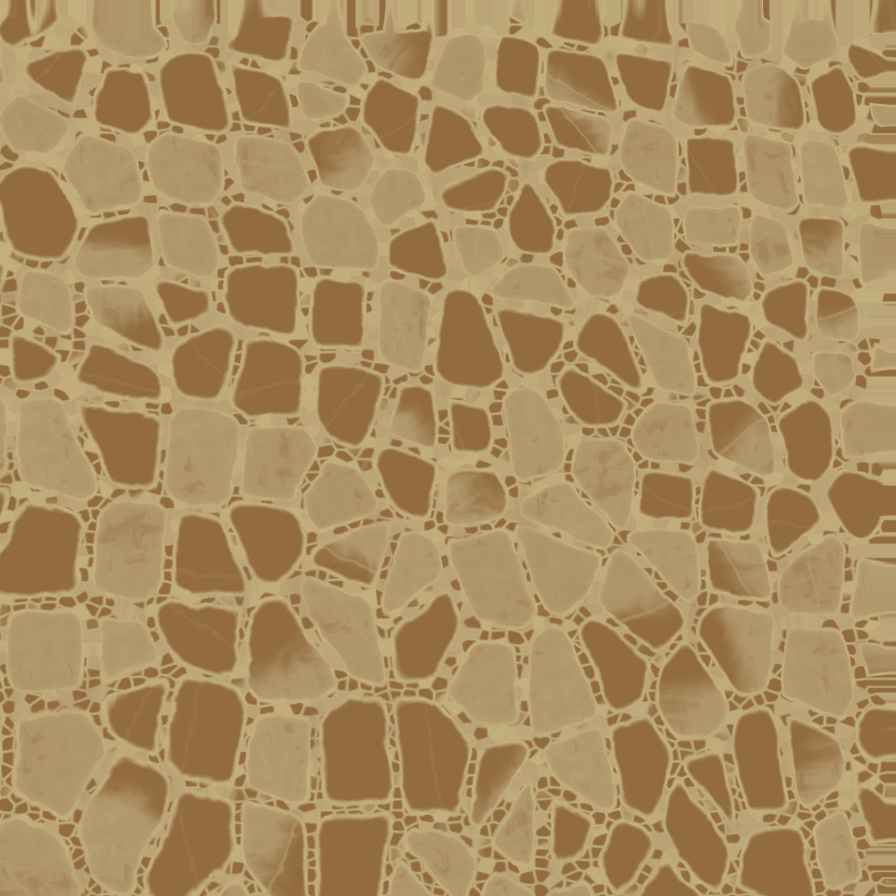
A Shadertoy shader for this texture:

```glsl
#define BROWN vec3(.572, .425, .25)
#define UMBER vec3(.63, .50, .33)
#define TAN   vec3(.68, .575, .40)
#define SAND  vec3(.71, .62, .44)
#define CREAM vec3(.765, .685, .495)
#define BROWN_SHARE .40
#define MIXED_SHARE .17
#define GAP .095
#define ROUNDING 22.
#define SHARD_SCALE vec2(62., 74.)

vec2 hash2(vec2 p) {
    vec3 q = fract(p.xyx * vec3(.1031, .1030, .0973));
    q += dot(q, q.yzx + 33.33);
    return fract((q.xx + q.yz) * q.zy);
}

// Layered, rotated sines, roughly -1 to 1
float waves(vec2 p) {
    float sum = 0., amp = .55;
    for (int i = 0; i < 5; i++) {
        p = mat2(.8, .6, -.6, .8) * p * 1.7 + 1.3;
        p += .6 * sin(p.yx * 1.3);
        sum += amp * sin(p.x) * sin(p.y);
        amp *= .68;
    }
    return sum;
}

vec2 seed(vec2 id, vec2 jitter) {
    return id + .5 + jitter * (hash2(id) - .5);
}

// Cellular noise: rounded distance to the cell border, cell id and local position
float cells(vec2 p, vec2 jitter, out vec2 id, out vec2 local) {
    vec2 base = floor(p);
    float nearest = 9.;
    for (int y = -1; y <= 1; y++)
    for (int x = -1; x <= 1; x++) {
        vec2 c = base + vec2(x, y), r = p - seed(c, jitter);
        if (dot(r, r) < nearest) {
            nearest = dot(r, r);
            id = c;
            local = r;
        }
    }
    float sum = 0.;
    for (int y = -2; y <= 2; y++)
    for (int x = -2; x <= 2; x++) {
        if (x == 0 && y == 0) continue;
        vec2 r = seed(id + vec2(x, y), jitter) - p + local;
        float border = .5 * length(r) - dot(local, normalize(r));
        sum += exp(-ROUNDING * border);
    }
    return -log(sum) / ROUNDING;
}

// Cream mortar with small brown fragments, fewer of them towards the top
vec3 mortar(vec2 p, float depth) {
    vec2 id, local;
    float border = cells(p * SHARD_SCALE, vec2(.75), id, local);
    vec2 rnd = hash2(id + 41.);
    float share = mix(.72, .3, p.y) + .25 * waves(p * 7.);
    float shard = smoothstep(.0, .2, border) * smoothstep(-.06, .06, share - rnd.x);
    vec3 col = mix(SAND, CREAM, .15 + .85 * rnd.y);
    col = mix(col, TAN, .5 * smoothstep(.2, .9, waves(p * vec2(30., 12.))));
    return mix(col, BROWN, shard * smoothstep(.02, .055, depth));
}

// Stone face: flat brown, pale and grained, or a streaky blend of both
vec3 stone(vec2 p, vec2 id, vec2 local, float inset, out float dark) {
    vec2 rnd = hash2(id + 17.), look = hash2(id + 73.);
    float angle = 6.283 * look.x;
    float along = dot(local, vec2(cos(angle), sin(angle)));
    float grain = waves(p * 75.), cloud = waves(p * 14.);
    float blend = smoothstep(-.2, .3, along + .22 * cloud);
    dark = rnd.x < BROWN_SHARE ? 1. : rnd.x < BROWN_SHARE + MIXED_SHARE ? blend : 0.;

    vec3 col = mix(TAN, SAND, clamp(.35 + .45 * grain + .5 * (look.y - .5), 0., 1.));
    col = mix(col, UMBER, .75 * smoothstep(.1, .8, .6 * grain + .6 * cloud));
    col = mix(col, SAND, .7 * (1. - smoothstep(.0, .09, inset)));

    // Thin veins on some faces
    float line = abs(along + .06 * cloud - .08);
    float vein = step(.6, rnd.y) * (1. - smoothstep(.008, .035, line));
    col = mix(col, BROWN, dark);
    return mix(col, SAND, vein * mix(.5, .12, step(rnd.x, BROWN_SHARE)));
}

void mainImage(out vec4 fragColor, in vec2 fragCoord) {
    vec2 uv = fragCoord / iResolution.xy;

    // Smear the top and right margins
    vec2 ragged = .012 * sin(uv.yx * vec2(67., 83.) + 2. * sin(uv.yx * 29.));
    vec2 p = min(uv, vec2(.978, .972) + ragged);
    float margin = smoothstep(.93, 1., max(uv.x, uv.y));

    // Cells shrink towards the top right
    vec2 grid = vec2(p.x * (10. + 1.5 * p.y) + 2.5 * p.x * p.x,
                     p.y * (7.5 + 2. * p.x) + 3. * p.y * p.y);
    grid += .07 * vec2(waves(p * 9.), waves(p * 9. + 5.));

    vec2 id, local;
    float border = cells(grid, vec2(.5, .85), id, local);
    border += .016 * waves(p * 40.);
    float gap = GAP + .07 * (hash2(id + 5.).x - .5) + .02 * waves(p * 5.) + .12 * margin;

    float dark;
    vec3 face = stone(p, id, local, border - gap, dark);
    float softness = max(.03 + .03 * dark, 16. / iResolution.y);
    float inside = smoothstep(gap - .01, gap - .01 + softness, border);
    vec3 col = mix(mortar(p, gap - border), face, inside);

    // Pale rim around each stone
    float rim = 1. - smoothstep(.0, .03, abs(border - gap + .01));
    col = mix(col, CREAM, .45 * rim);
    fragColor = vec4(col, 1.);
}
```
